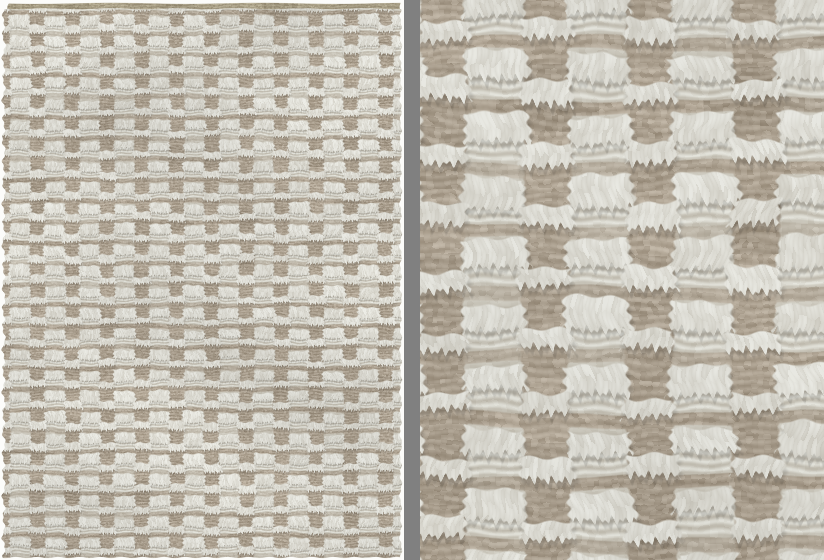
Left: the whole. Right: its middle third, enlarged.
Give the GLSL for this texture, as a WebGL 2 fragment shader.

```glsl
#version 300 es
precision highp float;
uniform vec2 u_resolution;
out vec4 fragColor;

float hash(vec2 p) {
  return fract(sin(dot(p, vec2(127.1, 311.7))) * 43758.5);
}

// Cellular noise: x = distance to the nearest point, y = random value of its cell
vec2 cellular(vec2 p) {
  vec2 base = floor(p), nearest = vec2(9.0, 0.0);
  for (int j = -1; j <= 1; j++)
    for (int i = -1; i <= 1; i++) {
      vec2 c = base + vec2(i, j);
      vec2 point = c + 0.15 + 0.7 * vec2(hash(c), hash(c + 37.0));
      float d = length(p - point);
      if (d < nearest.x) nearest = vec2(d, hash(c + 71.0));
    }
  return nearest;
}

float band(float x, float lo, float hi, float soft) {
  return smoothstep(lo - soft, lo + soft, x) * (1.0 - smoothstep(hi - soft, hi + soft, x));
}

// Coverage of one fringe: firm upper edge, splayed sides and ragged lower ends
float fringe(vec2 d, vec2 size, float seed, vec2 soft) {
  float ragged = 0.035 * sin(d.x * 53.0 + seed * 40.0) + 0.035 * sin(d.x * 91.0 + seed * 17.0);
  float side = size.x + 0.06 * d.y + 0.02 * sin(d.y * 31.0 + seed * 50.0);
  float top = -size.y + 0.03 * sin(d.x * 19.0 + seed * 9.0);
  return band(d.x, -side, side, soft.x) * band(d.y, top, size.y + ragged, soft.y);
}

void main() {
  vec2 uv = gl_FragCoord.xy / u_resolution;
  vec2 p = vec2(uv.x, 1.0 - uv.y);
  vec2 repeats = vec2(11.6, 26.8);
  vec2 soft = 0.7 * repeats / u_resolution + 0.008;

  // Hand-woven drift of rows and columns
  vec2 bent = p;
  bent.x += 0.0015 * sin(p.y * 29.0 + 2.0 * sin(p.x * 9.0));
  bent.y += 0.0013 * sin(p.x * 21.0 + 2.0 * sin(p.y * 33.0)) + 0.0007 * sin(p.x * 67.0 + p.y * 90.0);
  vec2 g = bent * repeats + vec2(0.424, 0.02);
  float row = floor(g.y);

  // Slow changes of tone and pile height over the whole rug
  float slow = sin(p.x * 7.0 + 2.0 * sin(p.y * 5.0)) * 0.5 + 0.5 * sin(p.y * 17.0 + 1.5 * sin(p.x * 6.0));

  // Ribbed ground: taupe blocks between pale columns
  float rib = 0.5 + 0.5 * sin(6.2832 * (g.y * 7.0 + 0.15 * sin(g.x * 13.0 + row * 2.0)));
  vec2 fleck = cellular(g * vec2(17.0, 13.0));
  float grain = 0.5 * fleck.y + 0.35 * rib + 0.15 * (1.0 - fleck.x);
  float tone = 0.06 * (hash(floor(g) + 13.0) - 0.5);
  vec3 taupe = mix(vec3(0.57, 0.52, 0.45), vec3(0.76, 0.72, 0.66), grain) + tone;
  vec3 cream = mix(vec3(0.74, 0.72, 0.67), vec3(0.9, 0.9, 0.87), 0.25 * fleck.y + 0.75 * rib);
  vec3 linen = mix(vec3(0.75, 0.73, 0.68), vec3(0.83, 0.82, 0.78), grain);

  // Gaps in the pale columns, with a taupe stripe that fades in and out by row
  float v = fract(g.y);
  float stripe = 0.35 + 0.8 * hash(vec2(row, 5.0)) + 0.3 * sin(g.x * 0.9 + row * 4.0);
  vec3 pale = mix(cream, linen, band(v, 0.5, 0.82, soft.y));
  pale = mix(pale, taupe, band(v, 0.54, 0.75, soft.y) * clamp(stripe, 0.0, 1.0));
  float halfWidth = 0.22 + 0.03 * (hash(floor(g)) - 0.5) + 0.008 * sin(g.y * 44.0);
  float block = band(fract(g.x) - 0.5, -halfWidth, halfWidth, soft.x);
  vec3 color = mix(pale, taupe, block);

  // Fringes: broad ones on the pale columns, short ones on the taupe columns
  for (int i = 0; i < 2; i++) {
    vec2 c = g + (i == 0 ? vec2(0.5) : vec2(0.0, 0.1));
    vec2 id = floor(c) + float(i) * 50.0;
    float seed = hash(id);
    vec2 d = fract(c) - 0.5;
    d += (vec2(hash(id + 3.0), hash(id + 9.0)) - 0.5) * vec2(0.04, 0.07);
    vec2 size = i == 0 ? vec2(0.295, 0.23) : vec2(0.245, 0.165);
    size *= vec2(0.95 + 0.12 * seed, 0.82 + 0.36 * hash(id + 21.0) + 0.12 * slow);
    d.x -= (seed - 0.5) * 0.22 * d.y;

    float shadow = fringe(d - vec2(0.015, 0.09), size, seed, soft * 2.0);
    color *= 1.0 - 0.12 * shadow;

    float curl = 0.025 * sin(d.y * 9.0 + seed * 30.0);
    vec2 strand = cellular(vec2((d.x + curl) * 25.0, d.y * 3.5) + id * 7.0);
    float light = 0.6 + 0.45 * strand.y - 0.35 * strand.x - 0.3 * d.y + 0.2 * (seed - 0.5);
    vec3 yarn = mix(vec3(0.75, 0.735, 0.69), vec3(0.91, 0.91, 0.885), clamp(light, 0.0, 1.0));
    color = mix(color, yarn, fringe(d, size, seed, soft));
  }
  color *= 1.0 + 0.025 * slow;

  // Flat woven heading along the top
  vec2 px = 0.7 / u_resolution;
  float heading = 1.0 - smoothstep(-px.y, px.y, p.y - 0.0155 - 0.001 * sin(p.x * 40.0));
  color = mix(color, taupe * vec3(0.97, 0.98, 0.92), heading);

  // Uneven outer edge on a white ground
  float wobble = 0.003 * sin(g.y * 6.2832) + 0.0018 * sin(p.y * 410.0) + 0.001 * sin(p.y * 97.0);
  float rug = band(p.x, 0.009 + wobble + 0.008 * heading, 0.992 + wobble * 0.7 - 0.004 * heading, px.x);
  rug *= band(p.y, 0.006 + 0.001 * sin(p.x * 17.0), 0.9955 + 0.001 * sin(p.x * 120.0), px.y);
  fragColor = vec4(mix(vec3(0.99, 0.99, 0.98), color, rug), 1.0);
}
```
